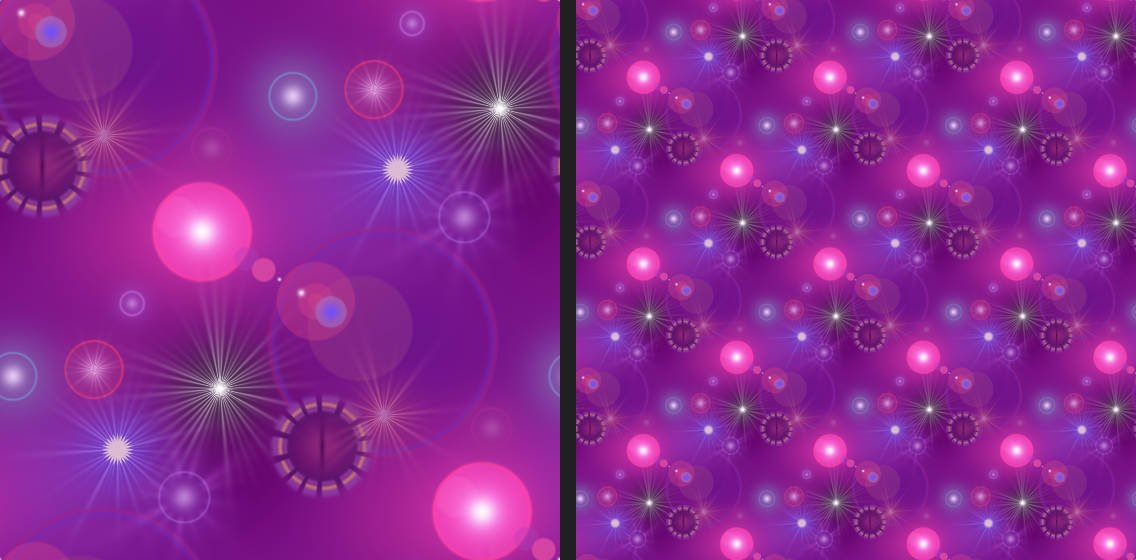
Left, the tile; right, the same tile 3 across and 3 down.
A Shadertoy shader for this background:

```glsl
const float TAU = 6.2831853;

vec2 hash2(vec2 p) {
    return fract(sin(vec2(dot(p, vec2(127.1, 311.7)), dot(p, vec2(269.5, 183.3)))) * 4375.85);
}

// Nearest offset to a centre on the half-drop lattice, so everything tiles
vec2 toCentre(vec2 p, vec2 centre) {
    vec2 a = p - centre;
    vec2 b = a - 0.5;
    a -= round(a);
    b -= round(b);
    return dot(a, a) < dot(b, b) ? a : b;
}

float glow(vec2 d, float size) {
    float r = length(d);
    return exp(-r * r / (size * size)) * (1.0 - smoothstep(0.2, 0.35, r));
}

float disc(vec2 d, float radius) {
    return 1.0 - smoothstep(radius - 0.0025, radius + 0.0025, length(d));
}

float ring(vec2 d, float radius, float width) {
    float x = (length(d) - radius) / width;
    return exp(-x * x);
}

// Cellular noise around the angle: beams of random place and length
float rays(vec2 d, float count, float reach, float seed) {
    float r = length(d);
    float a = atan(d.y, d.x + 1e-6) / TAU * count;
    float cell = floor(a);
    float sum = 0.0;
    for (float i = -1.0; i <= 1.0; i++) {
        vec2 h = hash2(vec2(mod(cell + i, count), seed));
        float off = a - cell - i - 0.25 - 0.5 * h.x;
        sum += exp(-14.0 * off * off - r / (reach * (0.3 + h.y)));
    }
    return sum * (1.0 - smoothstep(0.14, 0.3, r));
}

vec3 screen(vec3 base, vec3 light) {
    return 1.0 - (1.0 - base) * (1.0 - clamp(light, 0.0, 1.0));
}

vec3 backdrop(vec2 p) {
    vec3 col = vec3(0.485, 0.075, 0.535);
    col = mix(col, vec3(0.41, 0.07, 0.55), 0.7 * glow(toCentre(p, vec2(0.24, 0.89)), 0.14));
    col = mix(col, vec3(0.39, 0.0, 0.42), 0.9 * glow(toCentre(p, vec2(0.93, 0.67)), 0.13));
    col = mix(col, vec3(0.64, 0.13, 0.56), 0.65 * glow(toCentre(p, vec2(0.20, 0.57)), 0.13));
    return mix(col, vec3(0.56, 0.21, 0.70), 0.75 * glow(toCentre(p, vec2(0.59, 0.65)), 0.16));
}

vec3 pinkOrb(vec3 col, vec2 d) {
    col = mix(col, vec3(0.88, 0.22, 0.68), 0.85 * glow(d, 0.135));
    col = mix(col, vec3(1.0, 0.27, 0.74), 0.75 * disc(d, 0.086));
    col = mix(col, vec3(1.0, 0.60, 0.85), 0.15 * disc(d - vec2(-0.046, 0.027), 0.037));
    col = mix(col, vec3(1.0, 0.25, 0.66), 0.85 * ring(d, 0.086, 0.0035));
    col = mix(col, vec3(0.98, 0.62, 0.98), 0.9 * glow(d, 0.043));
    return mix(col, vec3(1.0, 0.97, 0.98), glow(d, 0.021));
}

vec3 whiteStar(vec3 col, vec2 d) {
    col = mix(col, vec3(0.36, 0.04, 0.36), 0.5 * glow(d, 0.14));
    col = mix(col, vec3(0.24, 0.20, 0.25), 0.85 * glow(d, 0.075));
    col = screen(col, vec3(0.88, 0.82, 0.88) * rays(d, 44.0, 0.056, 3.0));
    return screen(col, vec3(glow(d, 0.015)));
}

vec3 blueStar(vec3 col, vec2 d) {
    col = mix(col, vec3(0.42, 0.26, 0.82), 0.75 * glow(d, 0.075));
    col = screen(col, vec3(0.45, 0.48, 0.95) * rays(d, 38.0, 0.048, 8.0));
    float spikes = 0.021 + 0.005 * cos(24.0 * atan(d.y, d.x + 1e-6));
    return mix(col, vec3(0.87, 0.74, 0.83), 1.0 - smoothstep(spikes - 0.004, spikes + 0.006, length(d)));
}

// Small flare: halo, thin rim and bright heart
vec3 rimFlare(vec3 col, vec2 d, float radius, vec3 halo, vec3 rim, float heart) {
    col = mix(col, halo, 0.6 * glow(d, radius * 1.5));
    col = mix(col, rim, 0.65 * ring(d, radius, 0.0022));
    return screen(col, heart * vec3(0.85, 0.72, 0.92) * glow(d, radius * 0.42));
}

// Iridescent wheel split by dark spokes
vec3 prismWheel(vec3 col, vec2 d) {
    float a = atan(d.y, d.x + 1e-6);
    float gaps = smoothstep(-0.95, -0.3, cos(14.0 * a + sin(3.0 * a)));
    col = mix(col, vec3(0.36, 0.06, 0.40), 0.75 * disc(d, 0.068));
    col = mix(col, vec3(0.30, 0.08, 0.40), 0.7 * ring(d, 0.069, 0.014));
    col = mix(col, vec3(0.56, 0.25, 0.66), 0.75 * gaps * ring(d, 0.085, 0.007));
    col = mix(col, vec3(0.82, 0.52, 0.52), 0.8 * gaps * ring(d, 0.075, 0.005));
    col = mix(col, vec3(0.62, 0.25, 0.66), 0.7 * gaps * ring(d, 0.066, 0.004));
    col = mix(col, vec3(0.62, 0.18, 0.50), 0.7 * glow(d, 0.035));
    return mix(col, vec3(0.27, 0.02, 0.32), 0.8 * exp(-d.x * d.x / 2e-5) * glow(d, 0.04));
}

// Overlapping translucent lens discs
vec3 ghosts(vec3 col, vec2 p) {
    vec2 d = toCentre(p, vec2(0.684, 0.388));
    col = mix(col, vec3(0.45, 0.16, 0.72), 0.5 * ring(d, 0.196, 0.006));
    col = mix(col, vec3(0.66, 0.12, 0.50), 0.45 * ring(d, 0.202, 0.004));
    col = mix(col, vec3(0.60, 0.27, 0.52), 0.33 * disc(toCentre(p, vec2(0.643, 0.414)), 0.094));
    d = toCentre(p, vec2(0.564, 0.462));
    for (float i = 0.0; i < 3.0; i++) {
        col = mix(col, vec3(0.86, 0.27, 0.54), 0.34 * disc(d, 0.07 * pow(0.46, i)));
    }
    d = toCentre(p, vec2(0.591, 0.443));
    col = mix(col, vec3(0.66, 0.46, 0.75), 0.6 * disc(d, 0.028));
    col = mix(col, vec3(0.43, 0.30, 1.0), 0.9 * glow(d, 0.016));
    col = mix(col, vec3(0.66, 0.25, 0.76), 0.35 * disc(toCentre(p, vec2(0.44, 0.538)), 0.021));
    col = mix(col, vec3(0.92, 0.32, 0.66), 0.7 * disc(toCentre(p, vec2(0.471, 0.518)), 0.021));
    float sparks = glow(toCentre(p, vec2(0.538, 0.477)), 0.006) + glow(toCentre(p, vec2(0.499, 0.501)), 0.003);
    return screen(col, vec3(0.88, 0.84, 0.96) * sparks);
}

void mainImage(out vec4 fragColor, in vec2 fragCoord) {
    vec2 p = fragCoord / iResolution.xy;
    vec3 violet = vec3(0.62, 0.32, 0.78);
    vec3 col = pinkOrb(backdrop(p), toCentre(p, vec2(0.361, 0.586)));
    col = whiteStar(col, toCentre(p, vec2(0.893, 0.806)));
    col = blueStar(col, toCentre(p, vec2(0.710, 0.697)));
    col = ghosts(col, p);
    col = prismWheel(col, toCentre(p, vec2(0.0755, 0.703)));

    // Rimmed flares, some with fine beams
    vec2 d = toCentre(p, vec2(0.829, 0.612));
    col = rimFlare(col, d, 0.045, vec3(0.52, 0.20, 0.70), violet, 0.55);
    col = screen(col, violet * 0.6 * rays(d, 13.0, 0.06, 5.0) * smoothstep(0.03, 0.045, length(d)));
    d = toCentre(p, vec2(0.668, 0.840));
    col = mix(col, vec3(0.68, 0.15, 0.50), 0.5 * disc(d, 0.051));
    col = rimFlare(col, d, 0.051, vec3(0.60, 0.16, 0.55), vec3(0.92, 0.22, 0.45), 0.5);
    col = screen(col, vec3(0.80, 0.50, 0.70) * rays(d, 24.0, 0.018, 2.0));
    d = toCentre(p, vec2(0.523, 0.828));
    col = mix(col, vec3(0.47, 0.36, 0.66), 0.8 * glow(d, 0.07));
    col = rimFlare(col, d, 0.042, vec3(0.54, 0.36, 0.68), vec3(0.47, 0.58, 0.82), 0.9);
    col = rimFlare(col, toCentre(p, vec2(0.736, 0.958)), 0.021, violet, vec3(0.75, 0.42, 0.82), 0.4);
    col = rimFlare(col, toCentre(p, vec2(0.378, 0.736)), 0.035, vec3(0.62, 0.18, 0.58), vec3(0.66, 0.16, 0.58), 0.2);

    // Orange star
    d = toCentre(p, vec2(0.185, 0.758));
    col = mix(col, vec3(0.62, 0.22, 0.46), 0.55 * glow(d, 0.06));
    col = screen(col, vec3(0.75, 0.42, 0.30) * rays(d, 30.0, 0.035, 6.0));
    col = mix(col, vec3(0.70, 0.45, 0.72), 0.8 * glow(d, 0.014));
    fragColor = vec4(col, 1.0);
}
```
